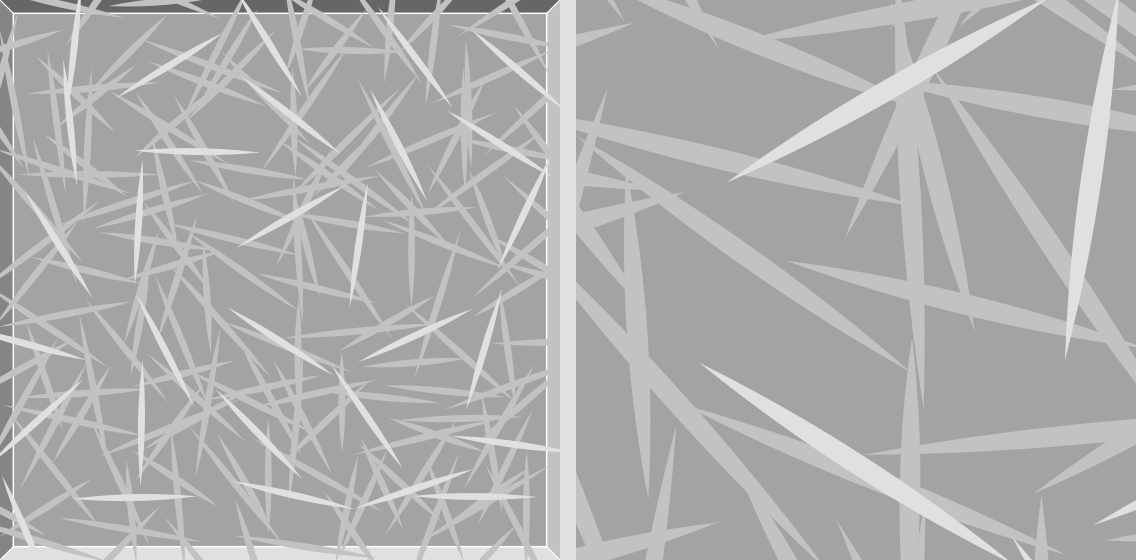
Left, the full canvas; right, a detail of the centre.
Write a Shadertoy shader that draws this pattern.

```glsl
#define FRAME_WIDTH 0.0238
#define LINE_WIDTH 0.0027
#define NEEDLE_WIDTH 0.0122
#define NEEDLE_LENGTH 0.222
#define FAINT_VARIATION 0.22
#define FAINT_CELLS ivec2(13, 13)
#define BRIGHT_CELLS ivec2(5, 6)
#define BASE_GRAY 0.64
#define FAINT_GRAY 0.76
#define BRIGHT_GRAY 0.88

const float PI = 3.14159;

vec2 hash22(vec2 p) {
    vec3 q = fract(p.xyx * vec3(0.1031, 0.1030, 0.0973));
    q += dot(q, q.yzx + 33.33);
    return fract((q.xx + q.yz) * q.zy);
}

// Coverage of a thin blade that narrows towards both tips
float needle(vec2 p, float angle, float len, float pixel) {
    vec2 dir = vec2(cos(angle), sin(angle));
    float along = dot(p, dir) / (0.5 * len);
    float across = abs(dot(p, vec2(-dir.y, dir.x)));
    float halfWidth = 0.5 * NEEDLE_WIDTH * (1.0 - along * along);
    return clamp((halfWidth - across) / pixel + 0.5, 0.0, 1.0)
         * step(abs(along), 1.0);
}

// One randomly turned needle per cell of a jittered grid
float needleLayer(vec2 uv, ivec2 cells, float jitter, float variation,
                  float seed, float pixel) {
    float cover = 0.0;
    for (int y = 0; y < cells.y; y++)
    for (int x = 0; x < cells.x; x++) {
        vec2 cell = vec2(x, y);
        vec2 offset = (hash22(cell + seed) - 0.5) * jitter;
        vec2 shape = hash22(cell + seed + 57.3);
        vec2 center = (cell + 0.5 + offset) / vec2(cells);
        float len = NEEDLE_LENGTH * (1.0 + variation * (2.0 * shape.y - 0.9));
        cover = max(cover, needle(uv - center, shape.x * PI, len, pixel));
    }
    return cover;
}

// Smooth line of the given width around distance zero
float lineMask(float d, float width, float pixel) {
    return clamp((0.5 * width - abs(d)) / pixel + 0.5, 0.0, 1.0);
}

// Bevelled border with bright inner edge and mitred corners
float bevel(vec2 uv, float pixel) {
    vec2 side = min(uv, 1.0 - uv);
    float edge = min(side.x, side.y);
    float horizontal = uv.y > 0.5 ? 0.40 : 0.88;
    float vertical = uv.x > 0.5 ? 0.76 : 0.52;
    float border = side.y < side.x ? horizontal : vertical;
    float inFrame = clamp((FRAME_WIDTH - edge) / pixel + 0.5, 0.0, 1.0);
    float mitre = lineMask((side.x - side.y) * 0.7071, 0.7 * LINE_WIDTH, pixel);
    border = mix(border, 1.0, mitre);
    float gray = mix(BASE_GRAY, border, inFrame);
    return mix(gray, 1.0, lineMask(edge - FRAME_WIDTH, LINE_WIDTH, pixel));
}

void mainImage(out vec4 fragColor, in vec2 fragCoord) {
    vec2 uv = fragCoord / iResolution.xy;
    float pixel = 1.0 / min(iResolution.x, iResolution.y);

    float gray = bevel(uv, pixel);
    float faint = needleLayer(uv, FAINT_CELLS, 1.6, FAINT_VARIATION, 11.0, pixel);
    float bright = needleLayer(uv, BRIGHT_CELLS, 0.6, 0.0, 83.0, pixel);
    gray = mix(gray, FAINT_GRAY, faint);
    gray = mix(gray, BRIGHT_GRAY, bright);
    fragColor = vec4(vec3(gray), 1.0);
}
```
